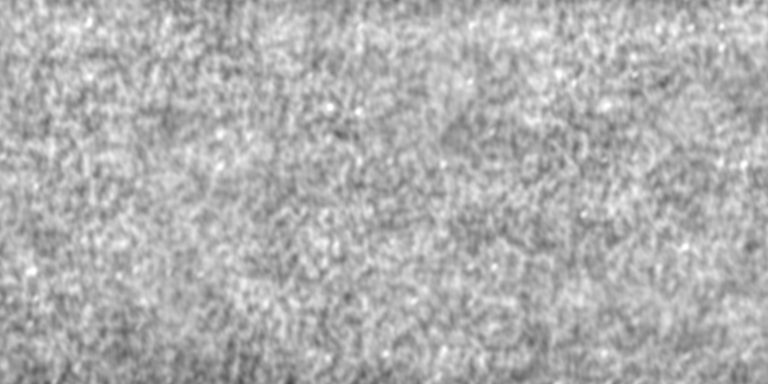
A WebGL 1 fragment shader for this texture:

```glsl
precision highp float;
// Soft grey mineral grain: two sheared layers of gradient noise give short,
// slightly upright flecks, over broad mottling and faint horizontal bands.
// Sparse pale specks are scattered on a jittered grid.

uniform vec2 u_resolution;

#define BASE_GREY 0.690
#define GRAIN_FREQ vec2(39.0, 31.0)
#define FINE_FREQ vec2(63.0, 50.0)
#define GRAIN_AMOUNT 0.235
#define FINE_AMOUNT 0.12
#define MOTTLE_AMOUNT 0.235
#define BAND_AMOUNT 0.095
#define GRAIN_LEAN 0.20
#define WARP_AMOUNT 0.010
#define SPECK_FREQ 14.0
#define SPECK_SHARE 0.30
#define SPECK_LIGHT 0.20

float hash(vec2 p) {
  return fract(sin(dot(p, vec2(127.1, 311.7))) * 43758.5453);
}

// Unit gradient at a lattice corner, projected on the offset from it.
float cornerSlope(vec2 cell, vec2 offset) {
  float angle = 6.28319 * hash(cell);
  return dot(vec2(cos(angle), sin(angle)), offset);
}

// Gradient noise centred on zero, with a standard deviation near 0.24.
float noise(vec2 p) {
  vec2 i = floor(p);
  vec2 f = p - i;
  vec2 w = f * f * f * (f * (f * 6.0 - 15.0) + 10.0);
  vec2 e = vec2(1.0, 0.0);
  float low = mix(cornerSlope(i, f), cornerSlope(i + e.xy, f - e.xy), w.x);
  float high = mix(cornerSlope(i + e.yx, f - e.yx),
                   cornerSlope(i + e.xx, f - e.xx), w.x);
  return mix(low, high, w.y);
}

// Move points sideways with height so that upright flecks lean.
vec2 shear(vec2 p, float lean) {
  return vec2(p.x - lean * p.y, p.y + 0.12 * p.x);
}

// Patches from broad to nearly grain-sized, summed over three octaves.
float mottle(vec2 p) {
  float sum = 0.0;
  float weight = 0.6;
  for (int octave = 0; octave < 3; octave++) {
    sum += weight * noise(p);
    p = p * 2.1 + vec2(17.3, 9.7);
    weight *= 0.85;
  }
  return sum;
}

// Small soft pale dots, at most one in each grid cell.
float specks(vec2 p) {
  vec2 cell = floor(p);
  vec2 centre = 0.3 + 0.4 * vec2(hash(cell + 3.1), hash(cell + 8.7));
  vec2 d = fract(p) - centre;
  d.x -= 0.3 * d.y;
  float radius = mix(0.18, 0.28, hash(cell + 5.3));
  float present = step(hash(cell + 1.9), SPECK_SHARE);
  float strength = mix(0.5, 1.2, hash(cell + 6.1));
  return present * strength * (1.0 - smoothstep(0.0, radius, length(d * vec2(1.0, 0.85))));
}

// Slow change of tone with height, darkest along the foot and lower left.
float bands(vec2 p) {
  float stripes = noise(vec2(p.x * 1.1 + 4.0, p.y * 9.0 + 2.5));
  float foot = 1.0 - smoothstep(0.0, 0.09, p.y);
  float corner = (1.0 - smoothstep(0.12, 0.27, p.y)) * (1.0 - smoothstep(0.4, 1.1, p.x));
  float ledge = exp(-pow((p.y - 0.92) / 0.045, 2.0));
  float rim = smoothstep(0.97, 1.0, p.y);
  return BAND_AMOUNT * (stripes - 0.8 * foot - 0.7 * corner + 0.5 * ledge - 0.6 * rim);
}

void main() {
  vec2 p = gl_FragCoord.xy / u_resolution.y;

  // Bend the grain a little so its direction drifts across the surface.
  vec2 bend = vec2(noise(p * 6.0 + 31.0), noise(p * 6.0 + 57.0));
  vec2 q = p + WARP_AMOUNT * bend;

  float grain = noise(shear(q, GRAIN_LEAN) * GRAIN_FREQ + 11.0);
  float fine = noise(shear(q, -0.10) * FINE_FREQ + 73.0);
  float contrast = 1.0 + 0.5 * noise(p * 3.0 + 91.0);

  float grey = BASE_GREY + bands(p);
  grey += MOTTLE_AMOUNT * mottle(q * vec2(7.5, 7.0) + 23.0);
  grey += contrast * (GRAIN_AMOUNT * grain + FINE_AMOUNT * fine);
  grey += SPECK_LIGHT * specks(p * SPECK_FREQ + 0.37);

  gl_FragColor = vec4(vec3(clamp(grey, 0.0, 1.0)), 1.0);
}
```
